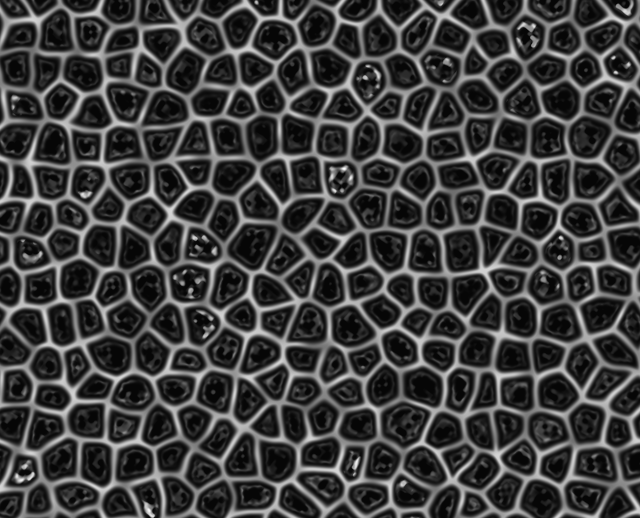
Write a Shadertoy shader that draws this pattern.

```glsl
// Tissue of rounded polygonal cells: soft pale walls on black, each cell
// holding a faint beaded inner ring and mottled grain. Walls come from a
// jittered, staggered Voronoi lattice with smoothly blended edge distances.

vec2 hash22(vec2 p) {
    vec3 q = fract(p.xyx * vec3(0.1031, 0.1030, 0.0973));
    q += dot(q, q.yzx + 33.33);
    return fract((q.xx + q.yz) * q.zy);
}

float valueNoise(vec2 p) {
    vec2 i = floor(p), f = fract(p);
    f = f * f * (3.0 - 2.0 * f);
    float low = mix(hash22(i).x, hash22(i + vec2(1, 0)).x, f.x);
    float high = mix(hash22(i + vec2(0, 1)).x, hash22(i + vec2(1, 1)).x, f.x);
    return mix(low, high, f.y);
}

// Seed of a lattice cell; alternate rows are staggered
vec2 seedPoint(vec2 cell) {
    float stagger = 0.5 * (mod(cell.y, 2.0) - 0.5);
    return cell + 0.5 + vec2(stagger, 0.0) + 0.68 * (hash22(cell + 71.0) - 0.5);
}

// Returns rounded distance to the wall (x) and the id of the cell (yz)
vec3 cellWalls(vec2 p) {
    vec2 base = floor(p), nearest = vec2(9.0), id = base;
    for (int y = -2; y <= 2; y++)
    for (int x = -2; x <= 2; x++) {
        vec2 cell = base + vec2(x, y);
        vec2 toSeed = seedPoint(cell) - p;
        if (dot(toSeed, toSeed) < dot(nearest, nearest)) {
            nearest = toSeed;
            id = cell;
        }
    }
    // Exponential smooth minimum over all bisectors rounds the corners
    float sum = 0.0;
    for (int y = -2; y <= 2; y++)
    for (int x = -2; x <= 2; x++) {
        vec2 cell = base + vec2(x, y);
        if (cell == id) continue;
        vec2 toSeed = seedPoint(cell) - p;
        float edge = dot(0.5 * (nearest + toSeed), normalize(toSeed - nearest));
        sum += exp(-22.0 * edge);
    }
    return vec3(max(-log(sum) / 22.0, 0.0), id);
}

void mainImage(out vec4 fragColor, in vec2 fragCoord) {
    vec2 p = fragCoord / iResolution.y * 14.5 + 20.0;

    // Gentle warp bends the walls
    vec2 bend = vec2(valueNoise(p * 1.7), valueNoise(p * 1.7 + 47.0)) - 0.5;
    vec3 walls = cellWalls(p + 0.14 * bend);
    float dist = walls.x;
    vec2 cellRandom = hash22(walls.yz + 13.0);

    // Soft wall, uneven in brightness along its length
    float peak = mix(0.40, 0.82, valueNoise(p * 2.3 + 9.0));
    float wall = peak * exp(-dist * dist / 0.0073);

    // Beaded ring and grain inside the cell
    vec2 grainPos = mat2(0.8, 0.6, -0.6, 0.8) * p;
    float grain = valueNoise(grainPos * 6.5);
    float mottle = valueNoise(grainPos.yx * 7.5 + 31.0);
    float ringOffset = (dist - 0.20 - 0.07 * mottle) / 0.052;
    float ring = exp(-ringOffset * ringOffset) * (0.04 + 0.22 * grain);
    float core = 0.20 * smoothstep(0.45, 0.95, mottle) * smoothstep(0.17, 0.30, dist);
    float inner = (ring + core) * mix(0.65, 1.3, cellRandom.x);

    // Bright flecks in a few cells
    float fleck = 0.55 * step(0.90, cellRandom.y) * smoothstep(0.55, 0.90, grain)
                * smoothstep(0.12, 0.22, dist);

    fragColor = vec4(vec3(0.022 + wall + inner + fleck), 1.0);
}
```
